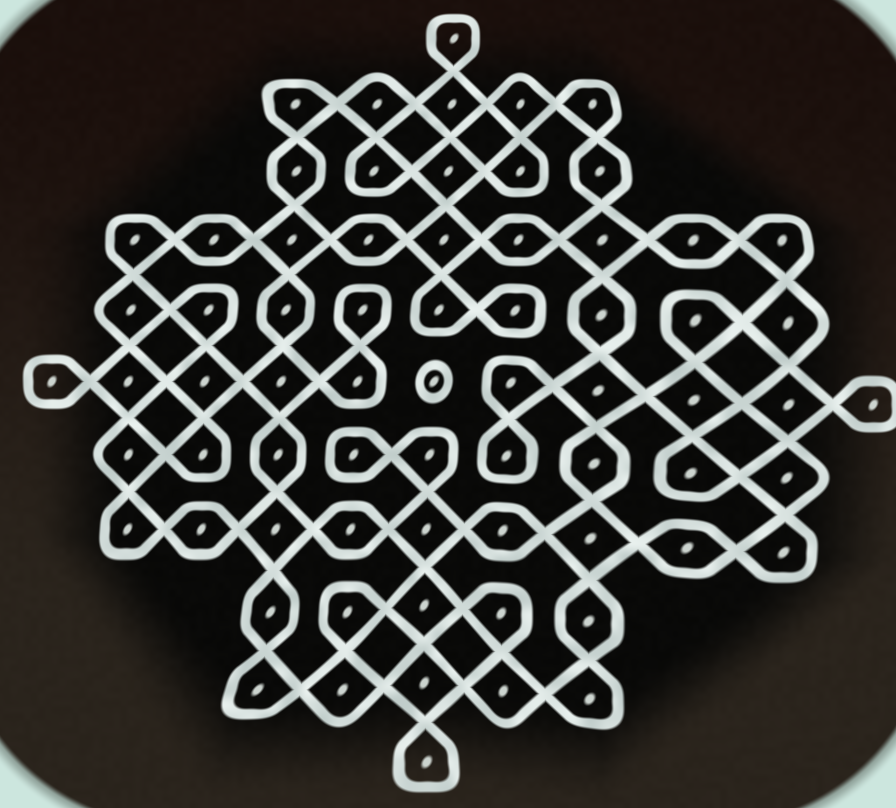
A WebGL 1 fragment shader for this pattern:

```glsl
precision highp float;
// A looped white line drawing woven around a cross-shaped grid of dots on a dark board.
// Each grid cell draws one outline: straight toward sides where the line crosses into
// the next cell, rounded elsewhere. A smooth warp gives the grid its hand-drawn drift.
uniform vec2 u_resolution;

const float CELL = 0.0853; // grid spacing in canvas widths

float hash(vec2 p) {
  return fract(sin(dot(p, vec2(41.3, 289.1))) * 4375.85);
}

float noise(vec2 p) {
  vec2 i = floor(p), f = fract(p);
  f = f * f * (3.0 - 2.0 * f);
  return mix(mix(hash(i), hash(i + vec2(1, 0)), f.x),
             mix(hash(i + vec2(0, 1)), hash(i + 1.0), f.x), f.y);
}

// Displacement of a grid position on the board, in cells (y points down)
vec2 drift(vec2 g) {
  float i = g.x, j = g.y, j2 = j * j;
  float x = 0.748 * smoothstep(0.8, 5.0, i)
    + j * (-0.0626 + 0.00107 * j2 + 0.00305 * i * i + 0.00089 * i * j2)
    + j2 * (0.0034 - 0.0046 * i)
    + j2 * j2 * i * (0.000256 - 0.000127 * i);
  float y = -0.0534 * j + 0.0098 * j2
    + 0.305 * smoothstep(0.5, 4.0, i) * smoothstep(-2.2, 0.0, j)
    + 0.09 * smoothstep(2.0, 3.0, j) * smoothstep(0.0, 1.0, abs(i));
  return vec2(x, y);
}

// Inverse of the warp by fixed-point iteration
vec2 boardToGrid(vec2 q) {
  vec2 g = q;
  for (int n = 0; n < 9; n++) g = q - drift(clamp(g, -6.0, 6.0));
  return g;
}

// Cells belonging to the stepped cross
bool hasDot(vec2 c) {
  vec2 a = abs(c);
  float far = max(a.x, a.y), near = min(a.x, a.y);
  return far < 4.5 ? near < 2.5 : (far < 5.5 && near < 0.5);
}

// Does the line cross between the two cells that share this midpoint?
bool isCrossing(vec2 mid, bool horizontal) {
  vec2 a = abs(mid);
  float along = horizontal ? a.x : a.y;
  float row = horizontal ? a.y : a.x;
  if (row < 0.5) return along > 1.0 && along < 5.0;
  if (row < 1.5) {
    float turn = mid.x * mid.y * (horizontal ? -1.0 : 1.0);
    return along < 1.0 ? turn > 0.0 : (along > 3.0 && along < 4.0);
  }
  if (row < 2.5) return along < 4.0;
  if (row < 3.5) return along < 1.0;
  return row < 4.5 && along < 2.0;
}

// Distance to the outline around the dot of cell c
float outline(vec2 f, vec2 c) {
  float r = length(f);
  if (dot(c, c) < 0.5) return abs(length(f * vec2(1.1, 0.9)) - 0.205);
  bool horizontal = abs(f.x) > abs(f.y);
  vec2 side = horizontal ? vec2(sign(f.x), 0.0) : vec2(0.0, sign(f.y));
  if (isCrossing(c + 0.5 * side, horizontal))
    return abs(abs(f.x) + abs(f.y) - 0.5) * 0.7071;
  // Rounded side: wider on the outer bumps of each arm
  vec2 a = abs(c);
  bool bump = max(a.x, a.y) > 3.5 && abs(min(a.x, a.y) - 1.0) < 0.5;
  float diagonal = 2.0 * abs(f.x * f.y) / max(r * r, 0.0001);
  return abs(r - mix(bump ? 0.41 : 0.31, 0.354, diagonal * diagonal));
}

void main() {
  vec2 p = vec2(gl_FragCoord.x, u_resolution.y - gl_FragCoord.y) / u_resolution.x;
  float pixel = 1.0 / u_resolution.x;
  vec2 g = boardToGrid((p - vec2(0.4844, 0.4258)) / CELL);
  vec2 c = floor(g + 0.5), f = g - c;
  float soft = max(0.022, 0.8 * pixel / CELL);

  // Brown board, blacker inside the drawing
  vec3 color = mix(vec3(0.105, 0.06, 0.045), vec3(0.165, 0.14, 0.11),
                   smoothstep(0.05, 0.7, p.y));
  vec2 a = abs(g);
  float cross = max(max(a.x, a.y) - 4.5, a.x + a.y - 6.6);
  color = mix(vec3(0.035, 0.035, 0.03), color, smoothstep(-0.5, 0.9, cross));
  color += 0.012 * (noise(p * 130.0) - 0.5);

  // Chalk line and dots
  if (hasDot(c)) {
    float grain = noise(g * 5.0);
    vec3 chalk = mix(vec3(0.75, 0.80, 0.79), vec3(0.92, 0.95, 0.94), grain);
    float d = outline(f, c);
    float width = 0.058 + 0.014 * noise(g * 2.3 + 7.0);
    color = mix(color, chalk, smoothstep(width + soft, width - soft, d));
    vec2 slant = vec2(f.x + 0.35 * f.y, f.y * 0.72);
    float dotMask = smoothstep(0.052 + soft, 0.052 - soft, length(slant));
    color = mix(color, vec3(0.80, 0.83, 0.81), dotMask);
  }

  // Pale ground beyond the rounded board
  vec2 e = max(abs(p - vec2(0.496, 0.44)) - vec2(0.301, 0.237), 0.0);
  float rim = length(e) - 0.245;
  vec3 ground = mix(vec3(0.55, 0.62, 0.59), vec3(0.80, 0.90, 0.87),
                    smoothstep(0.0, 0.018, rim));
  color = mix(color, ground, smoothstep(-0.003 - pixel, 0.003 + pixel, rim));
  gl_FragColor = vec4(color, 1.0);
}
```
